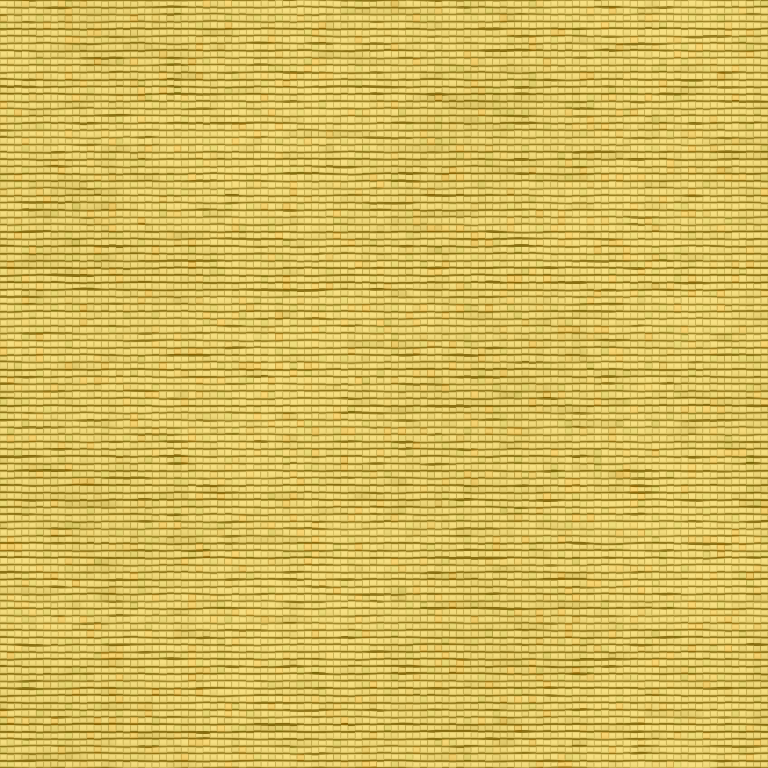
This texture is drawn by a WebGL 2 fragment shader. Its source:

```glsl
#version 300 es
precision highp float;
// Golden mat of small square tiles, 106 across and 106 down, in tight rows.
// Dark uneven grooves part the rows and faint joints part the columns;
// hashes tint single tiles, and noise along each row makes worn runs.
uniform vec2 u_resolution;
out vec4 fragColor;

float hash(vec2 p) {
  vec3 q = fract(p.xyx * vec3(0.1031, 0.1030, 0.0973));
  q += dot(q, q.yzx + 33.33);
  return fract((q.x + q.y) * q.z);
}

// Smooth noise along x, independent for every row
float runNoise(float x, float row) {
  float cell = floor(x);
  return mix(hash(vec2(cell, row)), hash(vec2(cell + 1.0, row)),
             smoothstep(0.0, 1.0, x - cell));
}

// Share of a pixel covered by a line of the given width, centred on d = 0
float lineCover(float d, float width, float pixel) {
  return clamp(((width + pixel) * 0.5 - abs(d)) / pixel, 0.0, min(1.0, width / pixel));
}

void main() {
  vec2 uv = gl_FragCoord.xy / u_resolution;
  vec2 grid = uv * 106.0;
  vec2 pixel = 106.0 / u_resolution;
  vec2 tile = floor(grid);
  float groove = floor(grid.y + 0.5);

  // Row grooves: each tile edge sits a little high or low
  float slip = (hash(vec2(tile.x, groove + 211.0)) - 0.5) * 0.09
             + (runNoise(grid.x / 6.0, groove + 37.0) - 0.5) * 0.16;
  float worn = smoothstep(0.72, 1.0, runNoise(grid.x / 4.0, groove + 149.0));
  float rowDepth = hash(vec2(groove, 7.0));
  float d = grid.y - groove + slip;
  float width = 0.22 + 0.06 * rowDepth + 0.12 * worn;
  float shade = lineCover(d, width, pixel.y) * (0.76 + 0.16 * rowDepth + 0.12 * worn);

  // Soft shadow around each groove, and a gentle fall towards the tile foot
  shade = max(shade, 0.34 * (1.0 - smoothstep(0.08, 0.3, abs(d))));
  shade += 0.07 * (1.0 - smoothstep(0.15, 0.6, fract(grid.y)));

  // Column joints: thin and faint, of uneven strength
  float column = floor(grid.x + 0.5);
  float jointSide = grid.x - column + (hash(vec2(column, tile.y + 71.0)) - 0.5) * 0.08;
  float joint = lineCover(jointSide, 0.15, pixel.x);
  shade = max(shade, joint * (0.26 + 0.2 * hash(vec2(column, tile.y + 19.0))));

  // Tile tone, dull runs and broad bands of light
  float tone = hash(tile + 5.0);
  float dull = smoothstep(0.75, 1.0, runNoise(grid.x / 5.0, tile.y + 313.0));
  shade += 0.09 * tone * tone + 0.11 * dull;
  shade += 0.02 * sin(uv.x * 12.6) + 0.015 * sin(uv.y * 19.0 + 2.0 * sin(uv.x * 6.3));

  vec3 paleGold = vec3(0.97, 0.88, 0.51);
  vec3 darkOlive = vec3(0.55, 0.45, 0.08);
  vec3 color = mix(paleGold, darkOlive, clamp(shade, 0.0, 1.05));

  // A few tiles lean orange, others greenish
  float hue = hash(tile + 83.0);
  color += vec3(0.01, -0.04, -0.06) * smoothstep(0.88, 1.0, hue);
  color += vec3(-0.04, -0.015, -0.03) * smoothstep(0.12, 0.0, hue);
  fragColor = vec4(color, 1.0);
}
```
